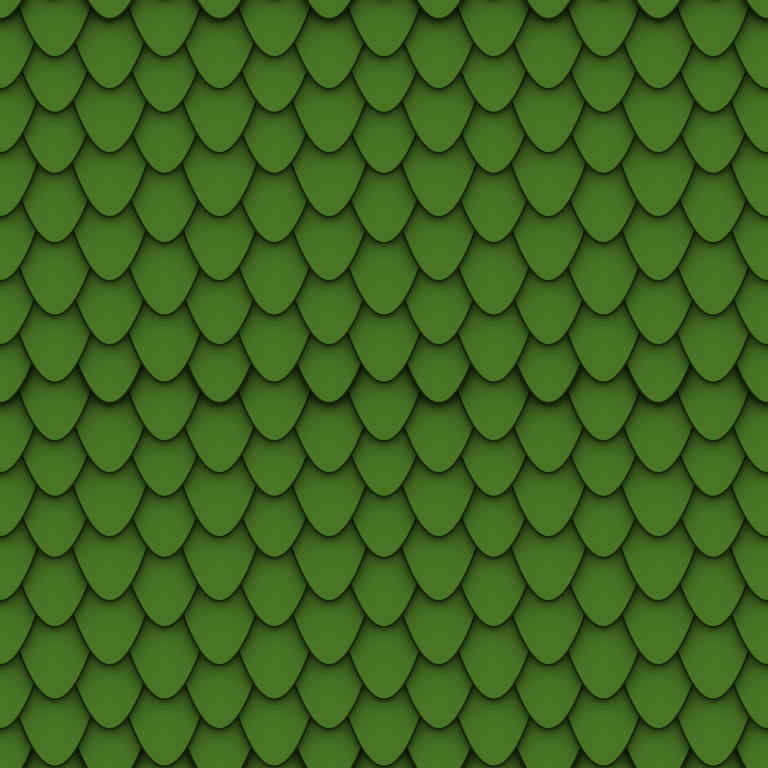
Write a three.js fragment shader that draws this pattern.

```glsl
#define COLUMNS 7.0
#define ROWS 12.0
#define CYCLE 6.0
#define TIP_CURVE 0.0345
#define LINE_HALF 0.0012
#define SHADOW_DROP 0.0026
#define SHADOW_FALL 0.0066
#define SHADOW_DEPTH 0.42
#define GREEN vec3(0.285, 0.465, 0.147)
#define OUTLINE vec3(0.085, 0.14, 0.035)

varying vec2 vUv;

// Signed distance to a scale whose rounded tip hangs at tip; y points down
float scaleDistance(vec2 p, vec2 tip) {
  float w = (fract((p.x - tip.x) * COLUMNS + 0.5) - 0.5) / COLUMNS;
  float rise = tip.y - p.y;
  return (w * w / TIP_CURVE - rise) / length(vec2(1.0, 2.0 * w / TIP_CURVE));
}

// Lays one row of scales, with its shadow and outline, over the rows below
vec3 layRow(vec3 below, vec2 p, vec2 tip, float shadowLayers, float soft) {
  float d = scaleDistance(p, tip);
  float shade = SHADOW_DEPTH * exp(-max(d - SHADOW_DROP, 0.0) / SHADOW_FALL);
  vec3 shaded = below * pow(1.0 - shade, shadowLayers);
  vec3 color = mix(GREEN, shaded, smoothstep(-soft, soft, d));
  float line = 1.0 - smoothstep(LINE_HALF - soft, LINE_HALF + soft, abs(d));
  return mix(color, OUTLINE, line);
}

void main() {
  vec2 p = vec2(vUv.x, 1.0 - vUv.y);
  float soft = max(0.75 * fwidth(vUv.x), 0.0006);
  float nearRow = floor(p.y * ROWS);
  vec3 color = GREEN;

  // Paint from the lowest row upward, so each row overlaps the next one down
  for (int i = 3; i >= -1; i--) {
    float row = nearRow + float(i);
    float first = 1.0 - step(0.5, mod(row, CYCLE));

    // Even columns: regular rows, with a raised, heavier row in each cycle
    float evenTip = row + 0.39 - 0.094 * first;
    color = layRow(color, p, vec2(0.0, evenTip / ROWS), 1.0 + first, soft);

    // Odd columns: spacing swells and tightens over each cycle
    float sway = cos(6.28319 * (row + 0.15) / CYCLE);
    float oddTip = row - 0.156 + 0.133 * sway;
    color = layRow(color, p, vec2(0.5 / COLUMNS, oddTip / ROWS), 1.0, soft);
  }

  gl_FragColor = vec4(color, 1.0);
}
```
